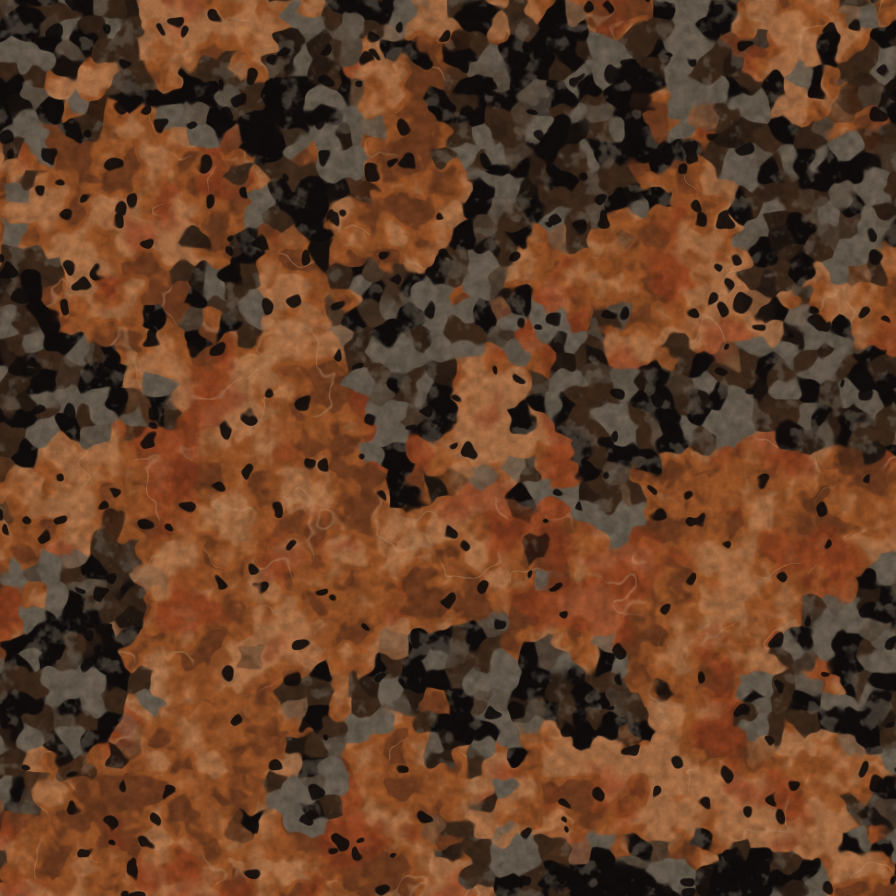
Give the GLSL for this texture, as a Shadertoy shader.

```glsl
const vec3 ORANGE = vec3(0.53, 0.29, 0.135);
const vec3 TAN    = vec3(0.61, 0.40, 0.25);
const vec3 RUST   = vec3(0.39, 0.21, 0.11);
const vec3 RED    = vec3(0.50, 0.20, 0.10);
const vec3 BLACK  = vec3(0.055, 0.04, 0.037);
const vec3 UMBER  = vec3(0.21, 0.14, 0.09);
const vec3 GREY   = vec3(0.37, 0.33, 0.28);
const vec3 PALE   = vec3(0.68, 0.52, 0.38);

const float GRAIN_SCALE   = 44.0;  // mineral grains across the canvas
const float SPECK_SCALE   = 70.0;  // small dark specks
const float CLUSTER_SCALE = 9.0;   // groups of dark grains
const float DARK_LEVEL    = 0.515; // higher gives less dark mineral
const float SPECK_SHARE   = 0.07;
const float EDGE_HARDNESS = 24.0;

vec2 hash22(vec2 p) {
    vec3 q = fract(p.xyx * vec3(0.1031, 0.1030, 0.0973));
    q += dot(q, q.yzx + 33.33);
    return fract((q.xx + q.yz) * q.zy);
}

float noise(vec2 p) {
    vec2 i = floor(p), f = fract(p);
    f = f * f * (3.0 - 2.0 * f);
    float low  = mix(hash22(i).x, hash22(i + vec2(1, 0)).x, f.x);
    float high = mix(hash22(i + vec2(0, 1)).x, hash22(i + vec2(1, 1)).x, f.x);
    return mix(low, high, f.y);
}

float fbm(vec2 p) {
    float sum = 0.0, amp = 0.571;
    for (int i = 0; i < 3; i++) {
        sum += amp * noise(p);
        p = mat2(1.6, 1.2, -1.2, 1.6) * p + 17.3;
        amp *= 0.5;
    }
    return sum;
}

// Colour of one grain in rgb, its darkness coverage in a
vec4 darkGrain(vec2 center, vec2 rnd) {
    float cluster = fbm(center * CLUSTER_SCALE + 5.0) + 0.2 * (rnd.x - 0.5);
    float kind = mix(rnd.y, noise(center * 17.0 + 60.0), 0.4);
    vec3 col = mix(BLACK, UMBER, smoothstep(0.41, 0.49, kind));
    col = mix(col, GREY, smoothstep(0.59, 0.68, kind));
    return vec4(col, smoothstep(DARK_LEVEL - 0.015, DARK_LEVEL + 0.015, cluster));
}

// Soft-edged Voronoi blend of the dark grains, premultiplied by coverage
vec4 grainLayer(vec2 p) {
    vec2 g = p * GRAIN_SCALE, cell = floor(g);
    vec4 sum = vec4(0.0);
    float total = 0.0;
    for (int y = -1; y <= 1; y++)
    for (int x = -1; x <= 1; x++) {
        vec2 id = cell + vec2(x, y);
        vec2 site = id + hash22(id + 7.0);
        float weight = exp(-EDGE_HARDNESS * distance(g, site));
        vec4 grain = darkGrain(site / GRAIN_SCALE, hash22(id + 131.0));
        sum += weight * vec4(grain.rgb * grain.a, grain.a);
        total += weight;
    }
    return sum / total;
}

// Scattered round specks
float speckLayer(vec2 p) {
    vec2 g = p * SPECK_SCALE, cell = floor(g);
    float cover = 0.0;
    for (int y = -1; y <= 1; y++)
    for (int x = -1; x <= 1; x++) {
        vec2 id = cell + vec2(x, y);
        vec2 rnd = hash22(id + 310.0);
        float radius = mix(0.25, 0.6, rnd.y);
        float d = distance(g, id + hash22(id + 47.0)) - radius;
        cover = max(cover, step(rnd.x, SPECK_SHARE) * (1.0 - smoothstep(-0.1, 0.1, d)));
    }
    return cover;
}

// Mottled orange ground with red stains and pale threads
vec3 feldspar(vec2 p) {
    float tone = 0.6 * fbm(p * 34.0 + 80.0) + 0.4 * fbm(p * 11.0 + 30.0);
    vec3 col = mix(ORANGE, TAN, smoothstep(0.47, 0.60, tone));
    col = mix(col, RUST, 1.0 - smoothstep(0.36, 0.45, tone));
    col = mix(col, RED, 0.55 * smoothstep(0.58, 0.72, fbm(p * 16.0 + 150.0)));
    float thread = 1.0 - smoothstep(0.0, 0.022, abs(fbm(p * 15.0 + 200.0) - 0.5));
    return mix(col, PALE, 0.4 * thread * smoothstep(0.45, 0.7, noise(p * 30.0)));
}

void mainImage(out vec4 fragColor, in vec2 fragCoord) {
    vec2 p = fragCoord / iResolution.y;

    // Ragged grain outlines
    vec2 warp = vec2(noise(p * 75.0), noise(p * 75.0 + 90.0)) - 0.5;
    vec2 q = p + 0.011 * warp;

    vec4 dark = grainLayer(q);
    float fine = fbm(p * 120.0 + 11.0) - 0.5;

    // Cloudy glints inside the dark minerals
    float glint = smoothstep(0.54, 0.74, fbm(p * 62.0 + 25.0));
    dark.rgb = mix(dark.rgb, GREY * dark.a, 0.55 * glint);

    vec3 col = feldspar(q) * (1.0 - dark.a) + dark.rgb;
    col = mix(col, BLACK, 0.9 * speckLayer(q));
    col *= 1.0 + 0.38 * fine;
    fragColor = vec4(col, 1.0);
}
```
